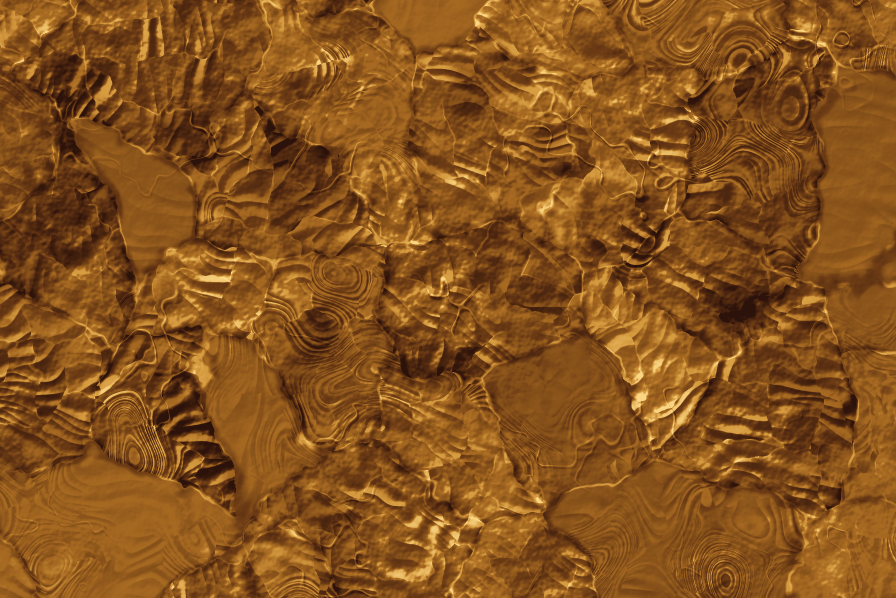
Give the GLSL for this texture, as a Shadertoy shader.

```glsl
// Crumpled gold foil: torn, warped cells each carry their own tone, roughness
// and fold direction. A folded height field is lit from the upper left, then
// bright torn rims, thin veins and dark crevices are laid over it.

const vec2 LIGHT_DIR = vec2(-0.5, 0.86);
const float BIG_CELLS = 4.2;
const float SMALL_CELLS = 11.0;

float hash21(vec2 p) {
    vec3 q = fract(p.xyx * 0.1031);
    q += dot(q, q.yzx + 33.33);
    return fract((q.x + q.y) * q.z);
}

vec2 hash22(vec2 p) {
    return vec2(hash21(p), hash21(p + 71.7));
}

vec2 rotate(vec2 p, float angle) {
    float c = cos(angle), s = sin(angle);
    return vec2(c * p.x - s * p.y, s * p.x + c * p.y);
}

float cornerSlope(vec2 cell, vec2 corner, vec2 f) {
    return dot(hash22(cell + corner) * 2.0 - 1.0, f - corner);
}

// Gradient noise, roughly -1 to 1
float noise(vec2 p) {
    vec2 i = floor(p), f = p - i;
    vec2 u = f * f * f * (f * (f * 6.0 - 15.0) + 10.0);
    float low = mix(cornerSlope(i, vec2(0, 0), f), cornerSlope(i, vec2(1, 0), f), u.x);
    float high = mix(cornerSlope(i, vec2(0, 1), f), cornerSlope(i, vec2(1, 1), f), u.x);
    return 1.5 * mix(low, high, u.y);
}

float fbm(vec2 p, int octaves) {
    float sum = 0.0, amp = 1.0;
    for (int k = 0; k < octaves; k++) {
        sum += amp * noise(p);
        p = rotate(p, 0.6) * 2.03 + 17.3;
        amp *= 0.5;
    }
    return sum;
}

vec2 fbm2(vec2 p, int octaves) {
    return vec2(fbm(p, octaves), fbm(p + 43.1, octaves));
}

// Nearest cell: xy is its id, z the distance to its border
vec3 facet(vec2 p) {
    vec2 base = floor(p), id = base;
    float d1 = 9.0, d2 = 9.0;
    for (int y = -1; y <= 1; y++)
    for (int x = -1; x <= 1; x++) {
        vec2 cell = base + vec2(x, y);
        float d = length(cell + hash22(cell + 5.0) - p);
        if (d < d1) { d2 = d1; d1 = d; id = cell; }
        else d2 = min(d2, d);
    }
    return vec3(id, d2 - d1);
}

// Long folds, curled contour bands and fine crumpling
float foilHeight(vec2 p, float angle, float seed) {
    vec2 q = rotate(p + 0.045 * fbm2(p * 6.0 + seed, 2), angle);
    float folds = 1.0 - abs(noise(q * vec2(9.0, 36.0) + seed)) * 1.4;
    float bands = sin(13.0 * fbm(q * vec2(3.0, 5.0) + seed, 2));
    float crumple = fbm(p * 17.0 + seed, 4);
    return folds + 0.4 * bands + 0.65 * crumple;
}

// Thin line along the zero crossing of a noise field
float vein(vec2 p, float scale, float width) {
    float line = abs(fbm(p * scale, 3));
    return 1.0 - smoothstep(0.3 * width, width, line / scale);
}

vec3 goldRamp(float tone) {
    vec3 c = mix(vec3(0.17, 0.07, 0.04), vec3(0.30, 0.15, 0.06), smoothstep(0.14, 0.30, tone));
    c = mix(c, vec3(0.42, 0.23, 0.08), smoothstep(0.28, 0.43, tone));
    c = mix(c, vec3(0.53, 0.32, 0.10), smoothstep(0.41, 0.54, tone));
    c = mix(c, vec3(0.65, 0.41, 0.13), smoothstep(0.52, 0.66, tone));
    c = mix(c, vec3(0.84, 0.61, 0.25), smoothstep(0.66, 0.86, tone));
    return mix(c, vec3(0.98, 0.84, 0.52), smoothstep(0.88, 1.10, tone));
}

vec3 foil(vec2 p) {
    // Torn cells at two sizes
    vec2 torn = p + 0.065 * fbm2(p * 4.0, 5);
    vec3 big = facet(torn * BIG_CELLS);
    vec3 small = facet(torn * SMALL_CELLS + 30.0);
    float seed = 40.0 * hash21(big.xy + 3.0);
    float rough = smoothstep(0.15, 0.55, hash21(big.xy + 9.0) + 0.25 * noise(p * 7.0));
    float angle = 3.0 * (hash21(big.xy + 21.0) - 0.5) + 0.9 * rough * (hash21(small.xy) - 0.5);

    // Base tone with broad dark hollows
    float tone = 0.55 + 0.18 * (hash21(big.xy) - 0.5) + 0.05 * fbm(p * 3.0 + 8.0, 3);
    tone += 0.17 * rough * (hash21(small.xy + 13.0) - 0.5);
    tone -= 0.17 * rough * smoothstep(0.05, 0.55, fbm(p * 4.5 + 60.0, 4));
    tone = mix(0.59 + 0.3 * (tone - 0.55), tone, 0.35 + 0.65 * rough);

    // Relief and glints
    float stepSize = 0.0022;
    float rise = foilHeight(p - LIGHT_DIR * stepSize, angle, seed) - foilHeight(p, angle, seed);
    float relief = 0.034 * rise / stepSize * mix(0.16, 1.0, rough);
    float glintArea = smoothstep(-0.35, 0.45, fbm(p * 5.0 + 90.0, 3));
    tone += 0.15 * relief / (1.0 + 0.45 * abs(relief));
    tone += 0.26 * glintArea * smoothstep(0.7, 2.0, relief);

    // Torn rims and veins, each with a shadow below
    float broken = smoothstep(-0.1, 0.35, noise(p * 19.0 + 4.0));
    float rim = (1.0 - smoothstep(0.008, 0.032, big.z)) * broken;
    rim = max(rim, (1.0 - smoothstep(0.015, 0.06, small.z)) * broken * rough * 0.6);
    float crevice = (1.0 - smoothstep(0.02, 0.11, big.z)) * (1.0 - broken);
    float veinArea = smoothstep(0.0, 0.4, noise(p * 6.0 + 33.0)) * (0.3 + 0.7 * rough);
    vec2 veinPos = p + 0.012 * fbm2(p * 14.0, 2);
    float shade = vein(veinPos + LIGHT_DIR * 0.005, 7.0, 0.0045) * veinArea;
    tone -= 0.17 * max(crevice, shade);
    tone += 0.29 * max(rim, vein(veinPos, 7.0, 0.0032) * veinArea);
    return goldRamp(tone);
}

void mainImage(out vec4 fragColor, in vec2 fragCoord) {
    // Average four samples per pixel to smooth the edges
    vec3 color = vec3(0.0);
    for (int k = 0; k < 4; k++) {
        vec2 offset = vec2(k % 2, k / 2) * 0.5 - 0.25;
        color += foil((fragCoord + offset) / iResolution.y + 2.0);
    }
    fragColor = vec4(color / 4.0, 1.0);
}
```
